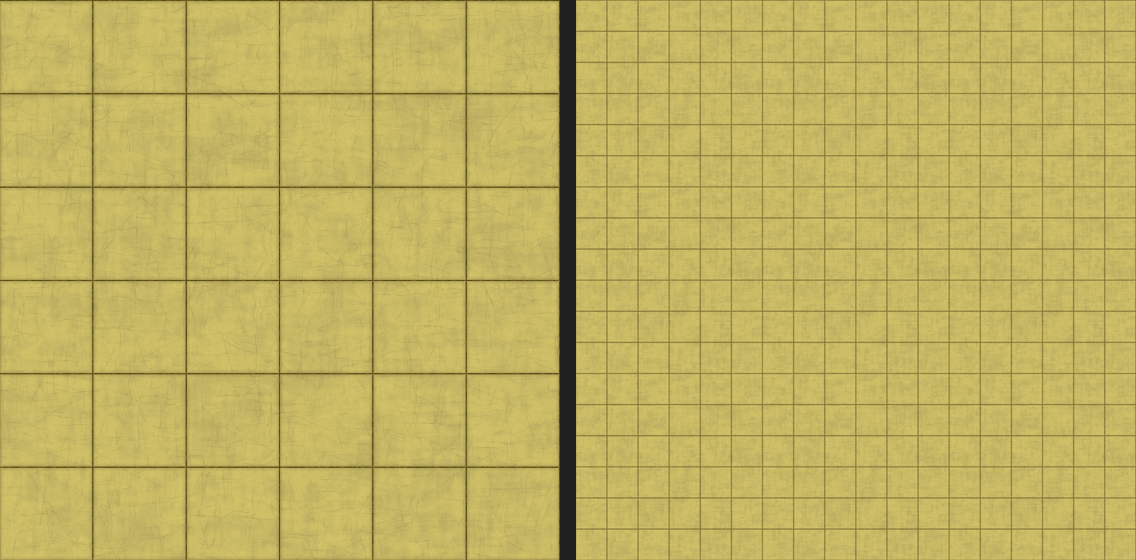
Left: one tile. Right: repeated 3 by 3.
A three.js fragment shader for this pattern:

```glsl
varying vec2 vUv;

float hash(vec2 p) {
  return fract(sin(dot(p, vec2(127.1, 311.7))) * 43758.5453);
}

// Value noise that wraps after a whole number of cells
float wrapNoise(vec2 uv, vec2 period) {
  vec2 p = uv * period;
  vec2 cell = floor(p);
  vec2 f = fract(p);
  f = f * f * (3.0 - 2.0 * f);
  vec2 a = mod(cell, period);
  vec2 b = mod(cell + 1.0, period);
  return mix(mix(hash(a), hash(vec2(b.x, a.y)), f.x),
             mix(hash(vec2(a.x, b.y)), hash(b), f.x), f.y);
}

// One faint scratch per cell, lying near the given direction
float scratchLayer(vec2 uv, float cells, float direction, float seed) {
  vec2 p = uv * cells;
  vec2 home = floor(p);
  float mark = 0.0;
  for (int j = -1; j <= 1; j++) {
    for (int i = -1; i <= 1; i++) {
      vec2 cell = home + vec2(float(i), float(j));
      vec2 id = mod(cell, cells) + seed * 17.3;
      float bend = hash(id + 3.1) - 0.5;
      float angle = direction + bend * (0.3 + 4.0 * bend * bend);
      vec2 along = vec2(cos(angle), sin(angle));
      vec2 offset = p - cell - vec2(hash(id), hash(id + 7.7));
      float reach = mix(0.4, 0.98, hash(id + 5.3));
      float t = abs(dot(offset, along)) / reach;
      float d = abs(along.x * offset.y - along.y * offset.x) / cells;
      float depth = mix(0.2, 1.0, hash(id + 9.2));
      mark = max(mark, depth * (1.0 - smoothstep(0.0002, 0.0019, d))
                             * (1.0 - smoothstep(0.6, 1.0, t)));
    }
  }
  return mark;
}

void main() {
  // Patchy surface: small clouds, streaks across and up, and grain
  float cloud = 0.4 * wrapNoise(vUv, vec2(22.0)) + 0.35 * wrapNoise(vUv + 0.37, vec2(54.0))
              + 0.25 * wrapNoise(vUv + 0.71, vec2(110.0));
  float streak = 0.5 * wrapNoise(vUv + 0.11, vec2(18.0, 95.0))
               + 0.5 * wrapNoise(vUv + 0.83, vec2(95.0, 18.0));
  float grain = wrapNoise(vUv, vec2(230.0));
  vec3 color = mix(vec3(0.815, 0.755, 0.405), vec3(0.755, 0.7, 0.388),
                   smoothstep(0.3, 0.8, mix(cloud, streak, 0.4)));
  color *= 1.0 + 0.03 * (grain - 0.5);

  // Dense wavering scratches, alternately across and up
  vec2 waver = vec2(wrapNoise(vUv, vec2(48.0)), wrapNoise(vUv + 0.53, vec2(48.0))) - 0.5;
  vec2 bent = vUv + 0.007 * waver;
  float scratches = 0.0;
  for (int k = 0; k < 14; k++) {
    float layer = float(k);
    scratches += scratchLayer(bent, 8.0 + layer, 1.5708 * mod(layer, 2.0), layer + 1.0);
  }
  float worn = mix(0.15, 1.0, wrapNoise(vUv + 0.19, vec2(130.0)))
             * mix(0.5, 1.2, cloud);
  color = mix(color, vec3(0.64, 0.58, 0.335), 0.42 * worn * min(scratches, 1.5));

  // Distance to the nearest joint, six tiles each way
  vec2 toJoint = abs(fract(vUv * 6.0 + 0.505) - 0.5) / 6.0;
  float joint = min(toJoint.x, toJoint.y);
  color *= 1.0 - 0.09 * (1.0 - smoothstep(0.001, 0.009, joint));

  // Thin dark joints with a ragged, lighter fringe
  float ragged = wrapNoise(vUv + 0.43, vec2(250.0));
  float fringe = 1.0 - smoothstep(0.0008, 0.0026 + 0.0008 * ragged, joint);
  float core = 1.0 - smoothstep(0.0003, 0.0017, joint);
  color = mix(color, vec3(0.58, 0.52, 0.24), 0.6 * fringe);
  color = mix(color, mix(vec3(0.29, 0.25, 0.06), vec3(0.47, 0.41, 0.15), ragged), core);

  gl_FragColor = vec4(color, 1.0);
}
```
